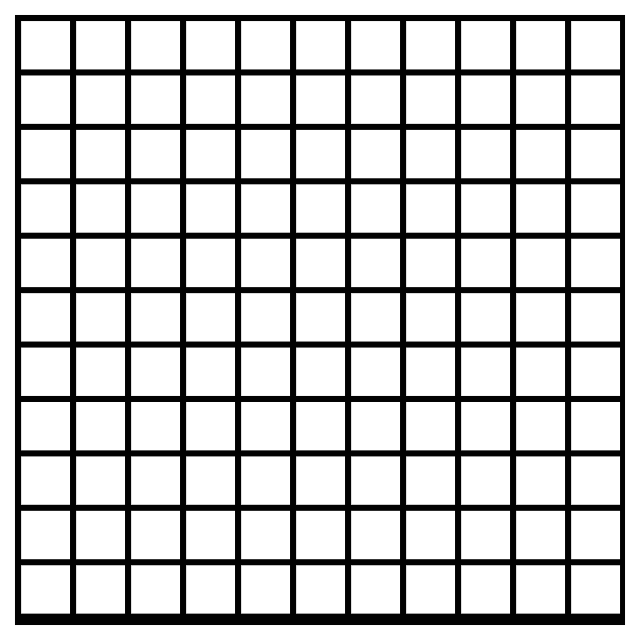
This pattern is drawn by a WebGL 2 fragment shader. Its source:

```glsl
#version 300 es
precision highp float;
// Draws a square black grid of 11 by 11 white cells with a white margin.
// A solid black frame is filled first, then one rounded-index box distance,
// repeated at a fixed pitch and clamped to the grid, cuts out the cells.

uniform vec2 u_resolution;
out vec4 outColor;

const vec3 PAPER = vec3(1.0);
const vec3 INK = vec3(0.008);

const vec2 CELL_COUNT = vec2(11.0);
const vec2 CELL_PITCH = vec2(0.08594, 0.08503);
const vec2 CELL_HALF = vec2(0.0382, 0.0378);
const vec2 FIRST_CELL = vec2(0.0712, 0.0790); // centre of the lower left cell
const float FRAME_HALF = 0.4766;

// Signed distance to an axis-aligned box centred at zero.
float boxDistance(vec2 p, vec2 halfSize) {
    vec2 d = abs(p) - halfSize;
    return length(max(d, 0.0)) + min(max(d.x, d.y), 0.0);
}

// Offset from the nearest cell centre, limited to the cells that exist.
vec2 repeatCell(vec2 p, vec2 firstCentre, vec2 pitch, vec2 count) {
    vec2 offset = p - firstCentre;
    vec2 index = clamp(round(offset / pitch), vec2(0.0), count - 1.0);
    return offset - index * pitch;
}

// Coverage of a shape, smoothed over one pixel.
float coverage(float dist, float pixel) {
    return clamp(0.5 - dist / pixel, 0.0, 1.0);
}

void main() {
    float side = min(u_resolution.x, u_resolution.y);
    vec2 p = (gl_FragCoord.xy - 0.5 * (u_resolution - side)) / side;
    float pixel = 1.0 / side;

    // Solid frame; its lower border stays thicker than the inner lines.
    float frame = coverage(boxDistance(p - 0.5, vec2(FRAME_HALF)), pixel);

    // Open cells.
    vec2 local = repeatCell(p, FIRST_CELL, CELL_PITCH, CELL_COUNT);
    float cell = coverage(boxDistance(local, CELL_HALF), pixel);

    outColor = vec4(mix(PAPER, INK, frame * (1.0 - cell)), 1.0);
}
```
